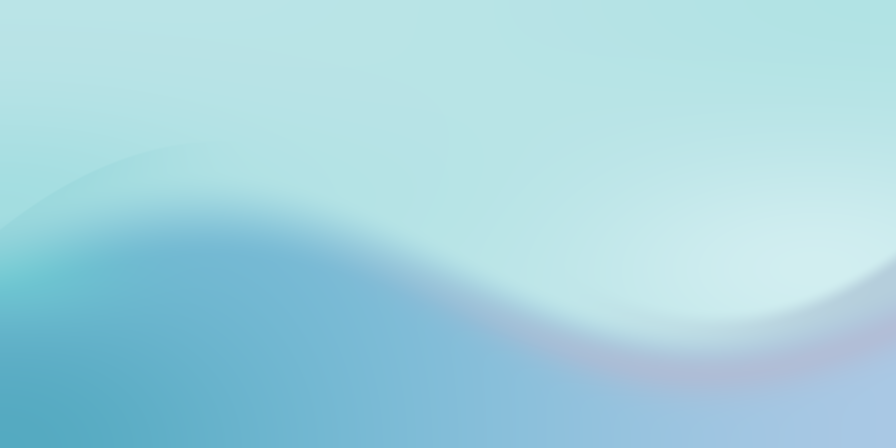
Write a Shadertoy shader that draws this background.

```glsl
const float TAU = 6.2831853;

const vec3 PALE_AQUA  = vec3(0.730, 0.893, 0.905);
const vec3 MINT       = vec3(0.690, 0.890, 0.893);
const vec3 LEFT_AQUA  = vec3(0.640, 0.868, 0.880);
const vec3 ICE        = vec3(0.820, 0.933, 0.942);
const vec3 FOLD_TEAL  = vec3(0.570, 0.825, 0.845);
const vec3 FOLD_GREY  = vec3(0.695, 0.790, 0.850);
const vec3 DEEP_TEAL  = vec3(0.330, 0.665, 0.755);
const vec3 TURQUOISE  = vec3(0.430, 0.780, 0.820);
const vec3 SKY_BLUE   = vec3(0.480, 0.735, 0.840);
const vec3 PERIWINKLE = vec3(0.665, 0.785, 0.895);
const vec3 LILAC      = vec3(0.710, 0.725, 0.820);

// Soft elliptical spot, 1 at its centre
float glow(vec2 p, vec2 centre, vec2 radius) {
    vec2 d = (p - centre) / radius;
    return exp(-dot(d, d));
}

// Height of a parabola with the given vertex
float arc(float x, vec2 vertex, float bend) {
    float d = x - vertex.x;
    return vertex.y + bend * d * d;
}

// Height of the main swell
float swell(float x) {
    return 0.363 + 0.157 * cos(TAU * (x - 0.24) / 1.1) + 0.04 * exp(-12.0 * x);
}

// Coverage below an edge; depth is positive underneath
float below(float depth, float softness) {
    return smoothstep(-softness, softness, depth);
}

vec3 skyColor(vec2 p) {
    vec3 color = PALE_AQUA;
    color = mix(color, MINT, 0.9 * glow(p, vec2(1.0, 1.0), vec2(0.40, 0.28)));
    color = mix(color, MINT, 0.4 * glow(p, vec2(0.45, 0.55), vec2(0.25, 0.22)));
    color = mix(color, LEFT_AQUA, glow(p, vec2(0.0, 0.54), vec2(0.28, 0.22)));
    return mix(color, ICE, glow(p, vec2(0.91, 0.40), vec2(0.25, 0.24)));
}

vec3 waterColor(vec2 p) {
    vec3 color = mix(SKY_BLUE, PERIWINKLE, smoothstep(0.25, 1.05, p.x));
    color = mix(color, DEEP_TEAL, glow(p, vec2(0.0, 0.0), vec2(0.30, 0.40)));
    return mix(color, TURQUOISE, glow(p, vec2(0.0, 0.40), vec2(0.13, 0.11)));
}

void mainImage(out vec4 fragColor, in vec2 fragCoord) {
    vec2 p = fragCoord / iResolution.xy;
    float pixel = 1.0 / iResolution.y;
    vec3 color = skyColor(p);

    // Fine translucent fold rising from the left
    float leftDepth = arc(p.x, vec2(0.25, 0.685), -3.17) - p.y;
    float leftFade = 1.0 - smoothstep(0.04, 0.29, p.x);
    float leftFold = below(leftDepth, 1.5 * pixel) * exp(-7.0 * max(leftDepth, 0.0));
    color = mix(color, FOLD_TEAL, 0.45 * leftFold * leftFade);

    // Grey veil sweeping up to the right
    float rightDepth = arc(p.x, vec2(0.80, 0.285), 3.5) - p.y;
    float rightFade = smoothstep(0.62, 1.0, p.x);
    color = mix(color, FOLD_GREY, below(rightDepth, 0.025) * (0.12 + 0.75 * rightFade)
                                  * smoothstep(0.60, 0.72, p.x));

    // Main swell, more diffuse on the left
    float depth = swell(p.x) - p.y;
    float softness = mix(0.10, 0.065, smoothstep(0.2, 0.8, p.x));
    float water = below(depth, softness);
    color = mix(color, waterColor(p), water);

    // Lilac light along the crest
    float rim = glow(vec2(depth, 0.0), vec2(0.025, 0.0), vec2(0.065, 1.0));
    float rimFade = smoothstep(0.28, 0.75, p.x);
    color = mix(color, LILAC, 0.8 * rim * rimFade * water);

    fragColor = vec4(color, 1.0);
}
```
